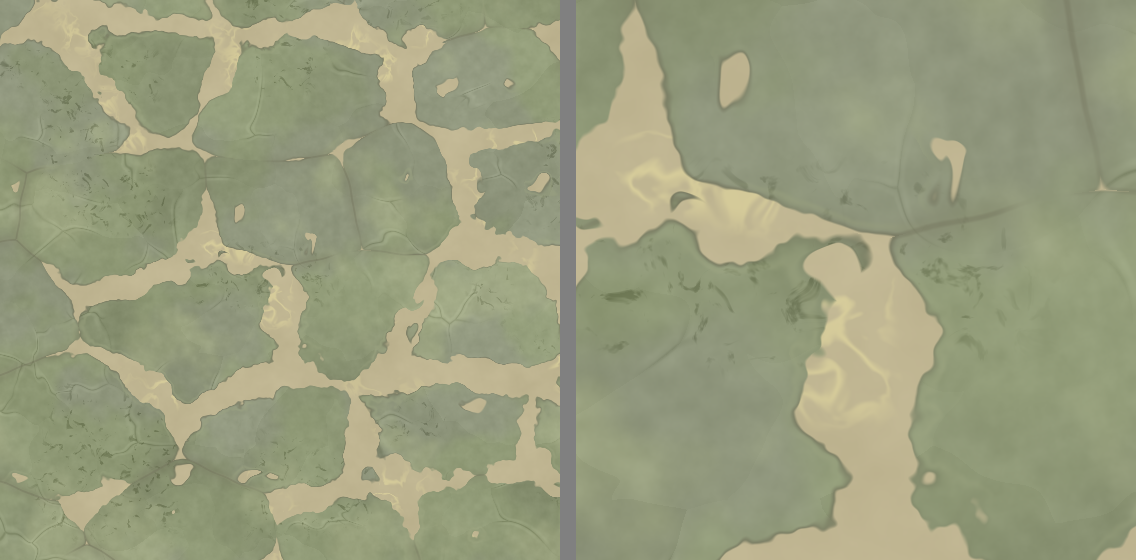
Left: the whole. Right: its middle third, enlarged.
Reproduce this texture procedurally as a WebGL 2 fragment shader.

```glsl
#version 300 es
precision highp float;
// Weathered green flagstones with ragged edges set in pale sandy mortar.

uniform vec2 u_resolution;
out vec4 fragColor;

const vec3 MORTAR = vec3(0.75, 0.71, 0.57);
const vec3 GLINT = vec3(0.88, 0.84, 0.62);
const vec3 GREEN = vec3(0.57, 0.61, 0.47);
const vec3 MOSS = vec3(0.535, 0.57, 0.445);
const vec3 GREY = vec3(0.56, 0.585, 0.49);
const vec3 LIGHT = vec3(0.63, 0.66, 0.515);
const vec3 SHADE = vec3(0.45, 0.45, 0.36);

float hash(vec2 p) {
    return fract(sin(dot(p, vec2(127.1, 311.7))) * 43758.5453);
}

vec2 hash2(vec2 p) {
    return vec2(hash(p), hash(p + 37.3));
}

float noise(vec2 p) {
    vec2 i = floor(p), f = fract(p);
    f = f * f * (3.0 - 2.0 * f);
    float low = mix(hash(i), hash(i + vec2(1, 0)), f.x);
    float high = mix(hash(i + vec2(0, 1)), hash(i + vec2(1, 1)), f.x);
    return mix(low, high, f.y);
}

float fbm(vec2 p) {
    float sum = 0.0, amp = 0.533;
    for (int i = 0; i < 4; i++) {
        sum += amp * noise(p);
        p = mat2(1.6, 1.2, -1.2, 1.6) * p + 11.7;
        amp *= 0.5;
    }
    return sum;
}

vec2 warp(vec2 p, float scale, float amount) {
    return p + amount * (vec2(noise(p * scale), noise(p * scale + 53.0)) - 0.5);
}

// Cell centre in a brick-like layout with jitter
vec2 site(vec2 cell) {
    return cell + vec2(0.5 * mod(cell.y, 2.0), 0.0) + (hash2(cell) - 0.5) * vec2(0.75, 0.5);
}

// x: distance to the cell edge, y: same with rounded corners, zw: cell id
vec4 cells(vec2 p, vec2 grid) {
    vec2 q = p * grid, base = floor(q), id = base, nearest = vec2(0.0);
    float best = 1e3;
    for (int k = 0; k < 25; k++) {
        vec2 cell = base + vec2(k % 5 - 2, k / 5 - 2);
        vec2 r = site(cell) - q;
        if (dot(r, r) < best) {
            best = dot(r, r);
            nearest = r;
            id = cell;
        }
    }
    float edge = 1e3, sum = 0.0;
    for (int k = 0; k < 25; k++) {
        vec2 cell = base + vec2(k % 5 - 2, k / 5 - 2);
        if (cell == id) continue;
        vec2 r = site(cell) - q, n = r - nearest;
        float d = dot(0.5 * (r + nearest), n) / length(n * grid);
        edge = min(edge, d);
        sum += exp(-90.0 * d);
    }
    return vec4(edge, -log(sum) / 90.0, id);
}

// Distance to sparse round patches, negative inside
float patches(vec2 p, float scale, float chance, float seed) {
    vec2 q = p * scale, cell = floor(q);
    vec2 h = hash2(cell + seed);
    float radius = mix(0.08, 0.22, hash(cell + seed + 5.0));
    float d = length((fract(q) - mix(vec2(0.32), vec2(0.68), h)) * vec2(0.8, 1.1)) - radius;
    return (hash(cell + seed + 9.0) < chance ? d : 1.0) / scale;
}

vec3 stoneColor(vec2 p, vec2 id) {
    float tint = hash(id + 3.0) - 0.5;
    vec3 col = mix(MOSS, GREEN, smoothstep(0.32, 0.56, fbm(p * 6.0 + id * 7.0)));
    col = mix(col, GREY, 0.9 * smoothstep(0.46, 0.66, fbm(p * 7.0 + 31.0) + 0.25 * tint));
    col = mix(col, LIGHT, 0.75 * smoothstep(0.52, 0.72, fbm(p * 8.0 + 71.0)));
    // Chipped facets with slanted shading and faint partial cracks
    vec4 facet = cells(warp(warp(p, 9.0, 0.1), 32.0, 0.025), vec2(8.0, 10.0));
    float broken = smoothstep(0.52, 0.75, noise(p * 13.0 + 17.0));
    col += 0.035 * (hash(facet.zw + 2.0) - 0.5) + 0.015 * tint;
    col -= 0.06 * broken * (1.0 - smoothstep(0.0, 0.0022, facet.x));
    col += 0.03 * broken * (1.0 - smoothstep(0.0, 0.005, abs(facet.x - 0.005)));
    // Pitting and fine grain
    float pits = smoothstep(0.62, 0.8, fbm(warp(p, 60.0, 0.02) * 110.0));
    pits *= smoothstep(0.55, 0.8, noise(p * 8.0 + 83.0));
    return col - 0.11 * pits + 0.06 * (fbm(p * 75.0) - 0.5);
}

vec3 mortarColor(vec2 p) {
    vec3 col = MORTAR + 0.05 * (fbm(p * 16.0 + 7.0) - 0.5) + 0.02 * (fbm(p * 70.0) - 0.5);
    float vein = 1.0 - smoothstep(0.0, 0.09, abs(fbm(warp(p, 45.0, 0.02) * 30.0) - 0.5));
    return mix(col, GLINT, 0.65 * vein * smoothstep(0.62, 0.88, noise(p * 16.0 + 29.0)));
}

void main() {
    vec2 p = gl_FragCoord.xy / u_resolution.y;
    float soft = max(0.0013, 0.7 / u_resolution.y);
    vec4 slab = cells(warp(warp(p, 6.0, 0.03), 28.0, 0.006) + 0.13, vec2(3.4, 5.2));

    // Gap width varies from touching joints to broad ragged mortar
    float wear = smoothstep(0.25, 0.8, noise(p * 7.0 + 4.0));
    float gap = mix(-0.007, 0.023, wear);
    float ragged = (fbm(p * 21.0 + 13.0) - 0.5) * mix(0.012, 0.07, wear);
    float inside = slab.y - gap + ragged;

    // Mortar-filled holes and loose stone islands
    vec2 rough = warp(warp(p, 35.0, 0.03), 80.0, 0.01);
    inside = min(inside, patches(rough, 17.0, 0.06, 21.0));
    inside = max(inside, -patches(rough + 0.03, 15.0, 0.1, 61.0));

    // Stone with uneven dark rims, pale bevels and tight joints
    vec3 stone = stoneColor(p, slab.zw);
    float rim = 1.0 - smoothstep(0.0, 0.0045, inside);
    float bevel = 1.0 - smoothstep(0.0, 0.005, abs(inside - 0.007));
    stone = mix(stone, LIGHT, 0.35 * bevel * smoothstep(0.4, 0.7, noise(p * 12.0 + 97.0)));
    stone = mix(stone, SHADE, 0.7 * rim * smoothstep(0.2, 0.8, noise(p * 15.0 + 41.0)));
    float joint = 1.0 - smoothstep(0.0005, 0.0028, slab.x);
    float recess = 1.0 - smoothstep(0.0, 0.02, slab.x);
    float worn = smoothstep(0.15, 0.7, noise(p * 18.0 + 5.0));
    stone = mix(stone, SHADE, worn * (0.55 * joint + 0.25 * recess * (1.0 - joint)));

    vec3 col = mix(mortarColor(p), stone, smoothstep(-soft, soft, inside));
    fragColor = vec4(col, 1.0);
}
```
